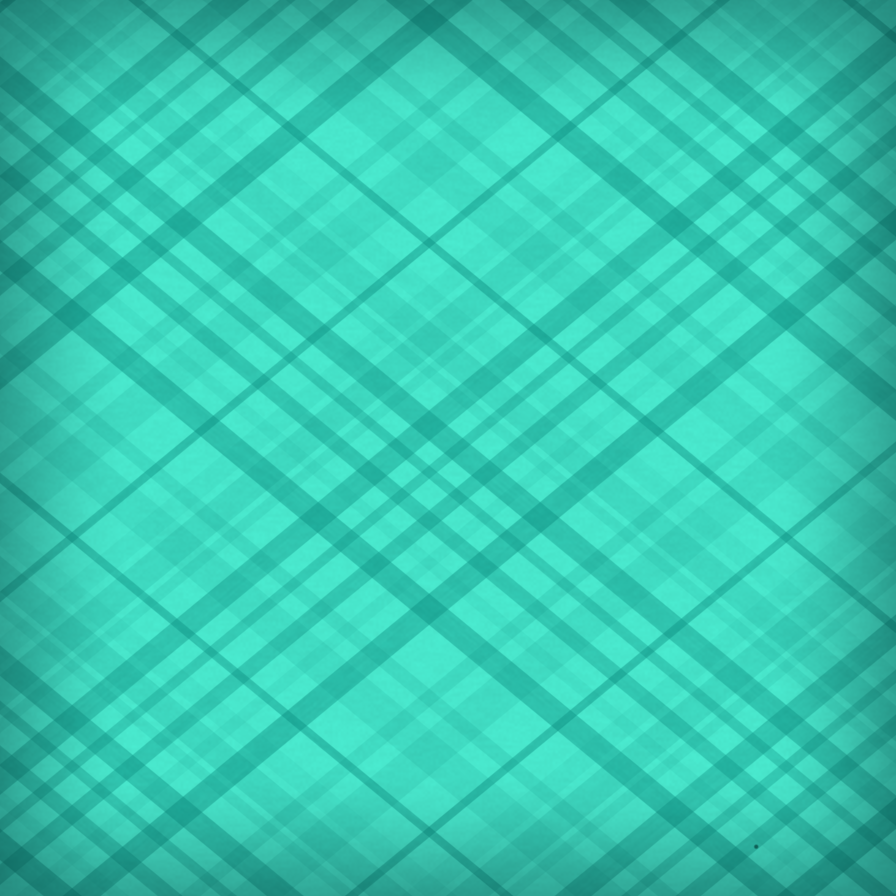
This pattern is drawn by a WebGL 2 fragment shader. Its source:

```glsl
#version 300 es
precision highp float;
// Teal diagonal plaid: two mirrored stripe families, woven grain and a soft dark border.

uniform vec2 u_resolution;
out vec4 fragColor;

const vec3 CLOTH = vec3(0.285, 0.905, 0.800);
const vec3 DYE = vec3(0.035, 0.550, 0.500);
const vec3 BORDER_TINT = vec3(0.50, 0.59, 0.61);

const float MIRROR_X = 0.479;     // axis shared by both families
const float SLOPE = 0.825;        // rise of a stripe per unit across
const float PERIOD = 0.6575;      // vertical repeat of the stripe set
const float EDGE_SOFTNESS = 0.0013;
const float GRAIN = 0.022;
const float FIBRE = 0.16;
const float BORDER_INSET = 0.35;  // half size of the evenly lit area
const float BORDER_FADE = 0.24;
const vec2 SPECK_POS = vec2(0.844, 0.055);
const float SPECK_RADIUS = 0.0022;

// Each stripe: centre, full width, dye strength
const int STRIPE_COUNT = 11;
const vec3 STRIPES[STRIPE_COUNT] = vec3[](
    vec3(0.271, 0.012, 0.42),
    vec3(0.332, 0.030, 0.07),
    vec3(0.378, 0.040, 0.17),
    vec3(0.415, 0.016, 0.12),
    vec3(0.475, 0.034, 0.38),
    vec3(0.527, 0.015, 0.32),
    vec3(0.581, 0.023, 0.35),
    vec3(0.628, 0.018, 0.09),
    vec3(0.680, 0.035, 0.42),
    vec3(0.779, 0.021, 0.16),
    vec3(0.840, 0.052, 0.13)
);

float hash(vec2 p) {
    vec3 q = fract(vec3(p.xyx) * 0.1031);
    q += dot(q, q.yzx + 33.33);
    return fract((q.x + q.y) * q.z);
}

float valueNoise(vec2 p) {
    vec2 cell = floor(p);
    vec2 f = fract(p);
    f = f * f * (3.0 - 2.0 * f);
    float low = mix(hash(cell), hash(cell + vec2(1.0, 0.0)), f.x);
    float high = mix(hash(cell + vec2(0.0, 1.0)), hash(cell + 1.0), f.x);
    return mix(low, high, f.y);
}

// Dye laid down by one family; across runs over the stripes, along runs with them
float stripeDye(float across, float along, float soft, float seed) {
    float clear = 1.0;
    for (int i = 0; i < STRIPE_COUNT; i++) {
        vec3 stripe = STRIPES[i];
        float dist = abs(fract((across - stripe.x) / PERIOD + 0.5) - 0.5) * PERIOD;
        float cover = 1.0 - smoothstep(-soft, soft, dist - 0.5 * stripe.y);
        clear *= 1.0 - stripe.z * cover;
    }
    // Fibres streak and patchily fade the dye
    float streak = valueNoise(vec2(across * 260.0, along * 28.0) + seed) - 0.5;
    float patchy = valueNoise(vec2(across * 14.0, along * 9.0) + seed + 57.0) - 0.5;
    return (1.0 - clear) * (1.0 + FIBRE * (streak + patchy));
}

void main() {
    vec2 uv = gl_FragCoord.xy / u_resolution;
    float pixel = 1.0 / min(u_resolution.x, u_resolution.y);
    float soft = max(EDGE_SOFTNESS, 0.8 * pixel);

    // Slanted coordinates of the two families
    float down = 1.0 - uv.y;
    float slant = SLOPE * (uv.x - MIRROR_X);
    float falling = down - slant;
    float rising = down + slant;

    // Weave
    float dyeA = stripeDye(falling, rising, soft, 11.0);
    float dyeB = stripeDye(rising, falling, soft, 83.0);
    float dye = 1.0 - (1.0 - dyeA) * (1.0 - dyeB);
    vec3 color = mix(CLOTH, DYE, dye);

    // Fine grain
    float grain = valueNoise(uv * 330.0) + valueNoise(uv * vec2(90.0, 240.0) + 31.0) - 1.0;
    color *= 1.0 + GRAIN * grain;

    // Dark border with rounded corners
    vec2 beyond = max(abs(uv - 0.5) - BORDER_INSET, 0.0);
    float border = smoothstep(0.0, BORDER_FADE, length(beyond));
    color *= mix(vec3(1.0), BORDER_TINT, border);

    // Lone speck of wear
    float speck = 1.0 - smoothstep(-soft, soft, length(uv - SPECK_POS) - SPECK_RADIUS);
    color = mix(color, DYE * 0.5, 0.75 * speck);

    fragColor = vec4(clamp(color, 0.0, 1.0), 1.0);
}
```
